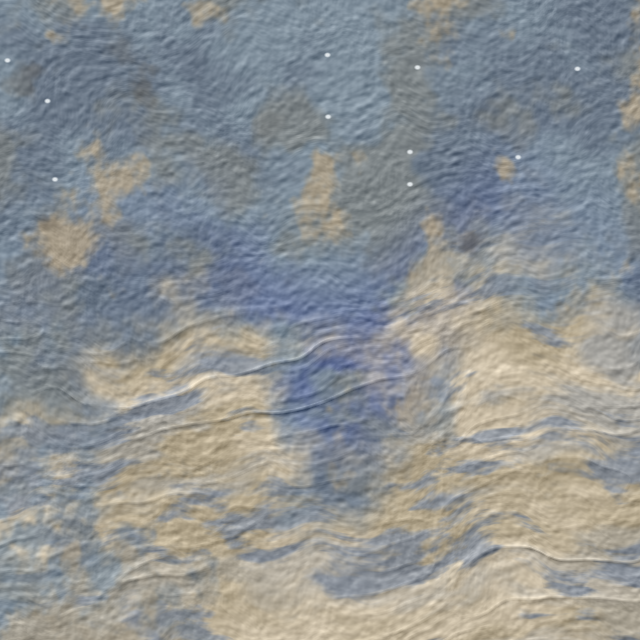
A Shadertoy shader for this texture:

```glsl
// Weathered plaster: worn slate-blue paint above, wrinkled cream ground below.
// Noise masks blend the pigments; an embossed height field adds grain and
// folds; loops scatter brown stains and bright mineral glints.

float hash(vec2 p) {
    return fract(sin(dot(p, vec2(127.1, 311.7))) * 43758.5453);
}

float noise(vec2 p) {
    vec2 i = floor(p), f = fract(p);
    f = f * f * (3.0 - 2.0 * f);
    return mix(mix(hash(i), hash(i + vec2(1, 0)), f.x),
               mix(hash(i + vec2(0, 1)), hash(i + vec2(1, 1)), f.x), f.y);
}

float fbm(vec2 p, int octaves) {
    float sum = 0.0, total = 0.0, amp = 0.5;
    for (int i = 0; i < octaves; i++) {
        sum += amp * noise(p);
        total += amp;
        amp *= 0.55;
        p = mat2(1.6, 1.2, -1.2, 1.6) * p + 17.3;
    }
    return sum / total;
}

// Bends space so that streaks wander and climb gently to the right
vec2 bend(vec2 p, float slope) {
    vec2 drift = vec2(fbm(p * 5.0, 3), fbm(p * 5.0 + 31.0, 3)) - 0.5;
    return p + 0.11 * drift - vec2(0.0, slope * p.x);
}

// Thin ridge along the middle contour of a stretched noise
float crease(vec2 p, vec2 scale, float sharpness) {
    float n = noise(p * scale) * 0.8 + noise(p * scale * 2.7 + 9.0) * 0.2;
    return pow(1.0 - abs(2.0 * n - 1.0), sharpness);
}

float surfaceHeight(vec2 p, float wrinkling) {
    vec2 q = bend(p, 0.18);
    float grain = 0.65 * fbm(q * vec2(50.0, 95.0), 3) + 0.35 * noise(p * 120.0);
    float gate = smoothstep(0.38, 0.65, noise(p * vec2(5.0, 9.0) + 4.0));
    float folds = crease(q, vec2(3.5, 15.0), 7.0) * gate
                + 0.45 * crease(q + 5.0, vec2(10.0, 34.0), 4.0);
    float swell = fbm(q * vec2(7.0, 24.0) + 12.0, 3);
    return 0.75 * grain + wrinkling * (0.5 * folds + 0.7 * swell);
}

// Soft blot with a ragged outline
float blot(vec2 p, vec2 center, float radius) {
    float ragged = (fbm(p * 30.0, 3) - 0.5) * radius * 1.5;
    return 1.0 - smoothstep(0.3 * radius, radius, length(p - center) + ragged);
}

vec3 paintLayer(vec2 p, float border) {
    const vec3 skyBlue = vec3(0.50, 0.56, 0.61);
    const vec3 slate = vec3(0.42, 0.47, 0.53);
    const vec3 ashGreen = vec3(0.49, 0.51, 0.51);
    const vec3 cobalt = vec3(0.36, 0.42, 0.60);
    vec3 color = mix(skyBlue, slate, smoothstep(0.35, 0.65, fbm(p * 7.0, 5)));
    color = mix(color, ashGreen, 0.8 * smoothstep(0.45, 0.66, fbm(p * 11.0 + 40.0, 4)));
    float nearBorder = 1.0 - smoothstep(0.0, 0.22, abs(p.y - border - 0.06));
    float valley = smoothstep(0.35, 0.0, abs(p.x - 0.57));
    float pooled = smoothstep(0.3, 0.6, fbm(p * 13.0 + 8.0, 4));
    return mix(color, cobalt, nearBorder * (0.2 + 0.75 * valley) * pooled);
}

vec3 groundLayer(vec2 p) {
    const vec3 cream = vec3(0.79, 0.74, 0.65);
    const vec3 sand = vec3(0.69, 0.64, 0.54);
    const vec3 paleGrey = vec3(0.62, 0.62, 0.61);
    const vec3 blueGrey = vec3(0.48, 0.52, 0.58);
    vec2 q = bend(p, 0.1);
    vec3 color = mix(cream, sand, smoothstep(0.35, 0.65, fbm(q * vec2(6.0, 13.0), 5)));
    float bleach = smoothstep(0.43, 0.62, fbm(q * vec2(6.0, 15.0) + 20.0, 5));
    color = mix(color, paleGrey, bleach * mix(0.45, 0.9, smoothstep(0.15, 0.45, p.y)));
    float residue = smoothstep(0.54, 0.68, fbm(q * vec2(7.0, 22.0) + 60.0, 5));
    return mix(color, blueGrey, 0.8 * residue);
}

void mainImage(out vec4 fragColor, in vec2 fragCoord) {
    const vec3 ochre = vec3(0.69, 0.63, 0.53);
    const vec3 umber = vec3(0.34, 0.31, 0.27);
    vec2 p = fragCoord / iResolution.xy;

    // Paint edge: two cream rises with a blue valley between them
    float border = 0.47 + 0.11 * cos(10.5 * (p.x - 0.23));
    float ragged = (fbm(p * 6.0 + 3.0, 5) - 0.5) * 0.6;
    float bare = smoothstep(-0.05, 0.11, border - p.y + ragged);
    float corner = blot(p, vec2(0.02, 0.03), 0.29);
    bare *= 1.0 - 0.8 * corner;
    vec3 color = mix(paintLayer(p, border), groundLayer(p), bare);

    // Worn ochre patches, thickest towards the upper left
    float wearBias = 0.07 * smoothstep(0.5, 0.0, p.x) * smoothstep(0.6, 1.0, p.y);
    float wear = smoothstep(0.57, 0.70, fbm(p * vec2(9.0, 8.0) + 71.0, 5) + wearBias);
    color = mix(color, ochre, 0.8 * wear * (1.0 - bare));

    // Embossed grain and folds, lit from the upper left
    float wrinkling = mix(0.15, 1.0, smoothstep(0.68, 0.42, p.y));
    vec2 towardLight = vec2(-0.0025, 0.0045);
    float relief = surfaceHeight(p, wrinkling) - surfaceHeight(p + towardLight, wrinkling);
    color += vec3(1.0, 0.98, 0.94) * clamp(relief * 0.42, -0.22, 0.2);
    color += 0.07 * (fbm(p * vec2(75.0, 110.0), 3) - 0.5);

    // Brown stains and small glints
    for (int i = 0; i < 10; i++) {
        float id = float(i);
        vec2 place = vec2(hash(vec2(id, 3.0)), hash(vec2(id, 8.0)));
        float stain = blot(p, vec2(place.x, 0.62 + 0.38 * place.y), 0.02 + 0.025 * place.y);
        color = mix(color, umber, 0.4 * stain * hash(vec2(id, 5.0)));
        vec2 spark = vec2(place.y, 0.7 + 0.28 * place.x);
        float glint = smoothstep(0.0055, 0.0015, length((p - spark) * vec2(0.85, 1.1)));
        color = mix(color, vec3(0.93, 0.95, 0.96), 0.9 * glint);
    }
    fragColor = vec4(clamp(color, 0.0, 1.0), 1.0);
}
```
